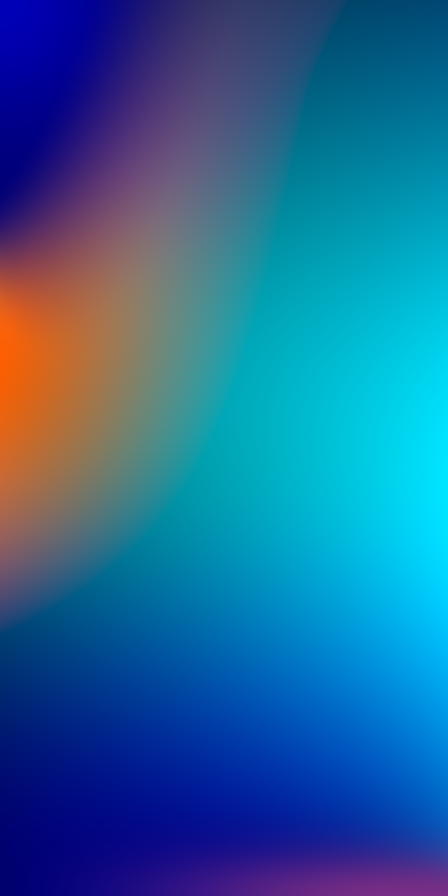
A WebGL 1 fragment shader for this background:

```glsl
precision highp float;

uniform vec2 u_resolution;

#define GLOW_HEIGHT 0.46
#define EMBER_HEIGHT 0.58
#define FOLD_SPAN 0.54
#define ORANGE vec3(1.0, 0.37, 0.0)
#define PEACH vec3(0.95, 0.50, 0.42)
#define PLUM vec3(1.0, 0.15, 0.50)
#define VIOLET vec3(0.47, 0.18, 0.52)
#define NAVY_BLUE 0.45
#define CORNER_BLUE 0.27

float gauss(float d, float width) {
    float r = d / width;
    return exp(-r * r);
}

// Cyan light on the right, sinking into deep blue below
vec3 seaColor(vec2 p) {
    float rise = p.y - GLOW_HEIGHT;
    float sideFade = 0.4 / (p.y + 0.03) - 0.12;
    float green = 0.9 * gauss(rise, rise > 0.0 ? 0.5 : 0.405)
                * exp(-sideFade * (1.0 - p.x));
    float depth = 1.0 - smoothstep(0.05, 0.5, p.y);
    float extraBlue = 0.01 + 0.1 * p.x
                    + depth * (0.42 + 0.3 * p.x - 0.45 * p.x * p.x)
                    + 0.06 * smoothstep(0.7, 1.0, p.y);
    return vec3(0.0, green, min(green + extraBlue, 1.0));
}

// Horizontal position of the curved fold at height y
float foldEdge(float y) {
    float top = max(y - 0.87, 0.0);
    return 0.345 + 0.38 * y - 0.46 * exp(-8.8 * (y - 0.29)) + 3.2 * top * top;
}

// Opacity of the warm sheet, rising away from the fold
float warmAlpha(vec2 p) {
    float inside = clamp((foldEdge(p.y) - p.x) / FOLD_SPAN, 0.0, 1.0);
    float softness = mix(0.75, 0.35, smoothstep(0.65, 1.0, p.y));
    float rise = p.y - EMBER_HEIGHT;
    return pow(inside, softness) * gauss(rise, rise > 0.0 ? 0.367 : 0.52);
}

// Orange core turning to peach, then plum
vec3 warmColor(vec2 p) {
    float rise = p.y - EMBER_HEIGHT;
    vec3 outer = mix(PEACH, PLUM, smoothstep(0.05, 0.35, abs(rise)));
    return mix(ORANGE, outer, smoothstep(0.0, 0.6, length(vec2(p.x, 2.0 * rise))));
}

// Navy shade bending over the upper left corner
float navyAlpha(vec2 p) {
    float width = 0.08 + 0.65 * p.x;
    return smoothstep(-width, width, p.y - 0.715 - 2.3 * p.x * p.x);
}

void main() {
    vec2 p = gl_FragCoord.xy / u_resolution;

    vec3 color = seaColor(p);
    color = mix(color, VIOLET, smoothstep(0.0, 0.9, p.x) * gauss(p.y, 0.05));
    color = mix(color, warmColor(p), warmAlpha(p));

    float corner = gauss(p.x, 0.25) * gauss(1.0 - p.y, 0.13);
    vec3 navy = vec3(0.0, 0.0, NAVY_BLUE + CORNER_BLUE * corner);
    color = mix(color, navy, navyAlpha(p));

    gl_FragColor = vec4(color, 1.0);
}
```
